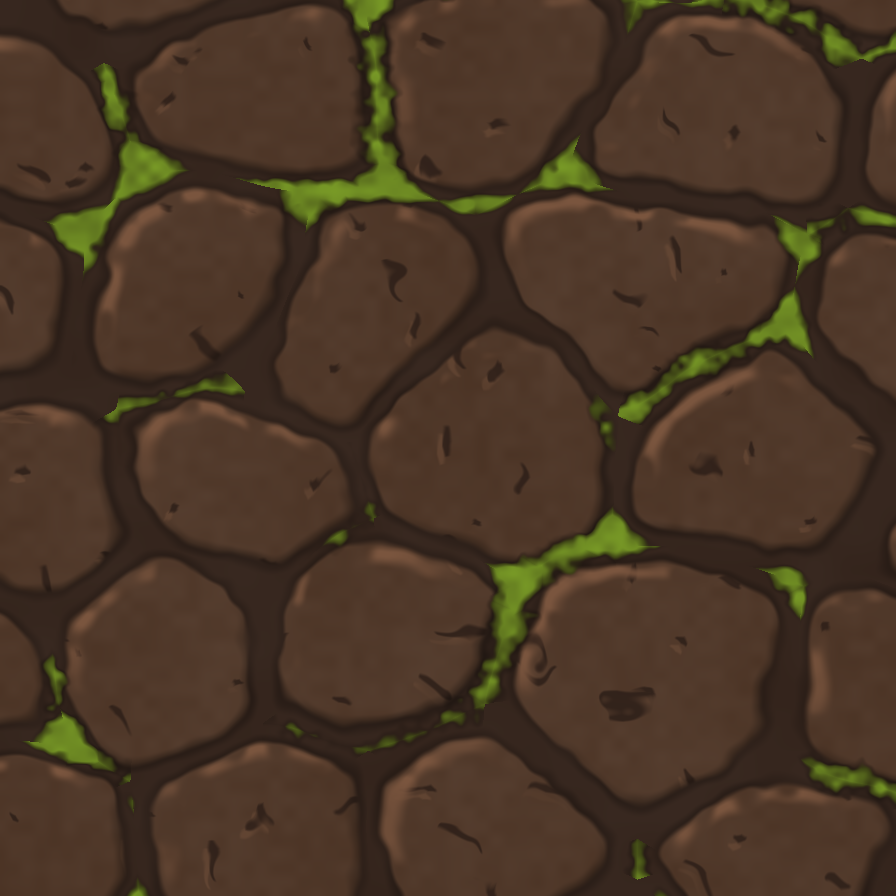
A Shadertoy shader for this texture:

```glsl
// Brown cobblestones with chipped, top-lit rims, dark joints and ragged green moss.

float hash(vec2 p) {
    return fract(sin(dot(p, vec2(127.1, 311.7))) * 43758.55);
}

vec2 hash2(vec2 p) {
    return vec2(hash(p), hash(p + 57.3));
}

float noise(vec2 p) {
    vec2 i = floor(p), f = fract(p);
    f = f * f * (3.0 - 2.0 * f);
    return mix(mix(hash(i), hash(i + vec2(1, 0)), f.x),
               mix(hash(i + vec2(0, 1)), hash(i + 1.0), f.x), f.y);
}

// Stone centre for a cell; odd rows are shifted like brickwork
vec2 stoneCentre(vec2 cell) {
    return cell + vec2(0.5 * mod(cell.y, 2.0), 0.5) + 0.62 * (hash2(cell) - 0.5);
}

// Short tapered scratches, mostly running down to the right
float scratches(vec2 p) {
    vec2 g = p * 11.0 + 0.35 * vec2(noise(p * 40.0), noise(p * 40.0 + 9.0));
    vec2 base = floor(g);
    float mark = 0.0;
    for (int y = -1; y <= 1; y++)
    for (int x = -1; x <= 1; x++) {
        vec2 id = base + vec2(x, y);
        vec2 r = hash2(id + 21.0);
        float angle = -0.8 + 1.7 * (hash(id + 5.0) - 0.5);
        vec2 dir = vec2(cos(angle), sin(angle));
        float halfLength = 0.04 + 0.27 * r.x * r.x;
        vec2 v = g - id - r;
        float t = clamp(dot(v, dir), -halfLength, halfLength);
        float width = mix(0.06, 0.025, abs(t) / halfLength);
        float line = 1.0 - smoothstep(width - 0.025, width + 0.035, length(v - dir * t));
        mark = max(mark, line * step(hash(id + 33.0), 0.8));
    }
    return mark;
}

void mainImage(out vec4 fragColor, in vec2 fragCoord) {
    vec2 uv = fragCoord / iResolution.y;
    vec2 q = uv * vec2(3.8, 4.6) + vec2(2.3, 5.4);
    q += 0.09 * (vec2(noise(uv * 13.0), noise(uv * 13.0 + 31.0)) - 0.5);

    // Nearest stone
    vec2 cell = vec2(0.0), centre = vec2(0.0);
    float nearest = 9.0;
    for (int y = -2; y <= 2; y++)
    for (int x = -2; x <= 2; x++) {
        vec2 id = floor(q) + vec2(x, y);
        vec2 c = stoneCentre(id);
        float d = distance(q, c);
        if (d < nearest) { nearest = d; cell = id; centre = c; }
    }

    // Rounded border distance, outward normal, and the two closest joints
    float sum = 0.0, joint = 9.0, joint2 = 9.0;
    vec2 outward = vec2(0.0), neighbour = cell;
    for (int y = -2; y <= 2; y++)
    for (int x = -2; x <= 2; x++) {
        if (x == 0 && y == 0) continue;
        vec2 id = cell + vec2(x, y);
        vec2 c = stoneCentre(id);
        vec2 dir = normalize(c - centre);
        float d = dot(0.5 * (c + centre) - q, dir);
        float w = exp(-15.0 * d);
        sum += w;
        outward += w * dir;
        if (d < joint) { joint2 = joint; joint = d; neighbour = id; }
        else joint2 = min(joint2, d);
    }
    outward /= sum;
    float inset = 0.05 + 0.045 * hash(cell + 71.0);
    float s = -log(sum) / 15.0 - inset;
    s += 0.035 * (noise(uv * 15.0) - 0.5) + 0.035 * (noise(uv * 42.0) - 0.5);

    // Joint with a darker line hugging each stone
    vec3 soil = vec3(0.212, 0.15, 0.118) + 0.018 * (noise(uv * 22.0) - 0.5);
    float rim = smoothstep(-0.05, -0.008, s);
    soil *= 1.0 - 0.26 * rim * (0.4 + 0.6 * noise(uv * 18.0 + 3.0));

    // Stone face with scratches and pale chips
    vec3 stone = vec3(0.315, 0.222, 0.164);
    stone += 0.022 * (noise(uv * 8.0) - 0.5) + 0.022 * (noise(uv * 65.0) - 0.5);
    float chips = scratches(uv + vec2(0.006, 0.009)) * smoothstep(0.45, 0.8, noise(uv * 16.0 + 8.0));
    stone = mix(stone, vec3(0.42, 0.295, 0.215), 0.6 * chips);
    stone = mix(stone, vec3(0.175, 0.12, 0.094), 0.85 * scratches(uv));

    // Broken highlight on the upper left rim, shade on the lower right
    float facing = dot(outward, normalize(vec2(-0.5, 0.87)));
    float band = smoothstep(0.0, 0.03, s) * (1.0 - smoothstep(0.04, 0.1, s));
    float flecks = smoothstep(0.36, 0.68, 0.6 * noise(uv * 42.0 + 14.0) + 0.4 * noise(uv * 14.0 + 4.0));
    stone = mix(stone, vec3(0.48, 0.335, 0.245), band * flecks * smoothstep(0.15, 0.7, facing));
    float shade = (1.0 - smoothstep(0.0, 0.045, s)) * smoothstep(0.0, 0.7, -facing);
    stone *= 1.0 - 0.3 * shade;
    vec3 color = mix(soil, stone, smoothstep(-0.012, 0.014, s));

    // Moss strands follow some joints and swell into tufts at junctions
    float patchy = noise(q * 1.3 + 4.0);
    float strand = step(0.58, hash(cell + neighbour + 13.0)) * smoothstep(0.22, 0.45, patchy);
    float tuft = (1.0 - smoothstep(0.04, 0.24, joint2)) * smoothstep(0.5, 0.68, patchy);
    float ragged = 0.6 * noise(uv * 58.0 + 6.0) + 0.4 * noise(uv * 105.0) - 0.5;
    float width = -0.06 + 0.085 * strand + 0.035 * strand * noise(uv * 11.0 + 2.0);
    width = max(width, -0.06 + 0.17 * tuft);
    float m = width - joint + 0.13 * ragged * max(strand, tuft);
    color *= 1.0 - 0.25 * smoothstep(-0.045, 0.0, m) * max(strand, tuft);
    float tint = smoothstep(0.0, 0.06, m) * (0.55 + 0.45 * noise(uv * 75.0 + 40.0));
    vec3 moss = mix(vec3(0.23, 0.25, 0.08), vec3(0.47, 0.6, 0.15), tint);
    color = mix(color, moss, smoothstep(-0.012, 0.014, m));

    fragColor = vec4(color, 1.0);
}
```
